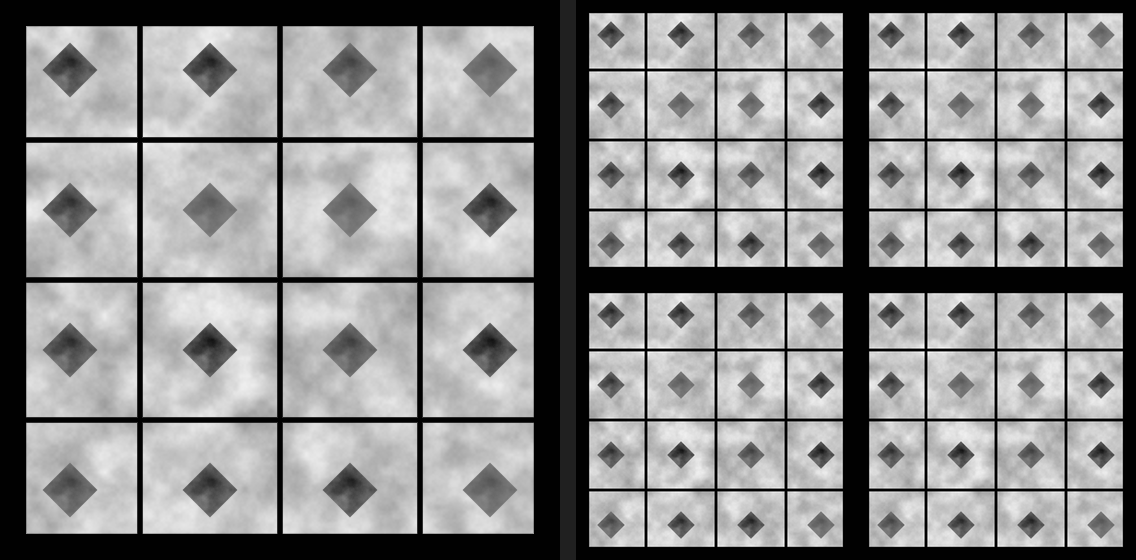
Left: one tile. Right: repeated 2 by 2.
Write a WebGL 1 fragment shader that draws this pattern.

```glsl
precision highp float;

// Four by four clouded grey tiles with black joints, a black border and smoky diamonds.

uniform vec2 u_resolution;

// Lengths are in tile widths, except where noted.
const float TILES = 4.0;            // tiles across and down the canvas
const float BORDER = 0.1875;        // width of the outer frame
const float JOINT_HALF = 0.0198;    // half width of the joints
const float DIAMOND_RADIUS = 0.196; // centre to corner

const float JOINT_GREY = 0.004;
const float TILE_GREY = 0.782;
const float TILE_CONTRAST = 0.46;
const float DIAMOND_LIGHT = 0.56;   // grey of the palest smoke
const float SMOKE_CONTRAST = 1.5;
const float CLOUD_PERIOD = 16.0;    // coarsest noise cells across the canvas
const float SMOKE_PERIOD = 10.0;    // coarsest noise cells across one tile
const int OCTAVES = 5;
const float GAIN = 0.53;

// Depth of the diamonds below their light grey, one line per row, bottom row first.
const mat4 DIAMOND_DEPTH = mat4(
  0.20, 0.27, 0.29, 0.15,
  0.26, 0.32, 0.21, 0.32,
  0.25, 0.14, 0.13, 0.29,
  0.28, 0.29, 0.20, 0.13);

float hash(vec2 p) {
  vec3 q = fract(vec3(p.xyx) * 0.1031);
  q += dot(q, q.yzx + 33.33);
  return fract((q.x + q.y) * q.z);
}

// Value noise that wraps after a whole number of cells.
float wrappedNoise(vec2 p, float period, float seed) {
  vec2 cell = floor(p);
  vec2 f = p - cell;
  f = f * f * (3.0 - 2.0 * f);
  vec2 lo = mod(cell, period) + seed;
  vec2 hi = mod(cell + 1.0, period) + seed;
  float bottom = mix(hash(lo), hash(vec2(hi.x, lo.y)), f.x);
  float top = mix(hash(vec2(lo.x, hi.y)), hash(hi), f.x);
  return mix(bottom, top, f.y);
}

// Layered noise over the unit square, centred on zero.
float clouds(vec2 p, float period, float seed) {
  float sum = 0.0;
  float total = 0.0;
  float weight = 1.0;
  for (int i = 0; i < OCTAVES; i++) {
    sum += weight * wrappedNoise(p * period, period, seed);
    total += weight;
    weight *= GAIN;
    period *= 2.0;
    seed += 17.0;
  }
  return sum / total - 0.5;
}

vec4 oneHot(float index) {
  return vec4(equal(vec4(0.0, 1.0, 2.0, 3.0), vec4(index)));
}

float softSpot(vec2 p, vec2 centre, vec2 size) {
  vec2 d = (p - centre) / size;
  return exp(-dot(d, d));
}

// Relative darkness inside a diamond, the same in every tile.
float smoke(vec2 local) {
  float core = softSpot(local, vec2(0.02, 0.03), vec2(0.11, 0.09));
  float streak = softSpot(local, vec2(-0.03, -0.08), vec2(0.035, 0.07));
  float grain = clouds(local + 0.5, SMOKE_PERIOD, 71.0);
  return 0.66 + 0.65 * core - 0.35 * streak + SMOKE_CONTRAST * grain;
}

// Antialiased coverage: 1 where the distance is negative.
float inside(float dist, float pixel) {
  return clamp(0.5 - dist / pixel, 0.0, 1.0);
}

void main() {
  vec2 uv = gl_FragCoord.xy / u_resolution;
  float pixel = TILES / min(u_resolution.x, u_resolution.y);
  vec2 grid = uv * TILES;
  vec2 index = floor(grid);
  vec2 local = fract(grid) - 0.5;

  // Clouded tile face
  float grey = TILE_GREY + TILE_CONTRAST * clouds(uv, CLOUD_PERIOD, 5.0);

  // Smoky diamond with its own depth in each tile
  float depth = dot(oneHot(index.x), DIAMOND_DEPTH * oneHot(index.y));
  float diamondGrey = DIAMOND_LIGHT - depth * smoke(local);
  float diamond = (abs(local.x) + abs(local.y) - DIAMOND_RADIUS) * 0.7071;
  grey = mix(grey, diamondGrey, inside(diamond, pixel));

  // Joints between tiles and the outer frame
  vec2 toJoint = 0.5 - abs(local);
  vec2 toEdge = min(grid, TILES - grid);
  float joint = min(toJoint.x, toJoint.y) - JOINT_HALF;
  float frame = min(toEdge.x, toEdge.y) - BORDER;
  grey = mix(grey, JOINT_GREY, inside(min(joint, frame), pixel));

  gl_FragColor = vec4(vec3(clamp(grey, 0.0, 1.0)), 1.0);
}
```
